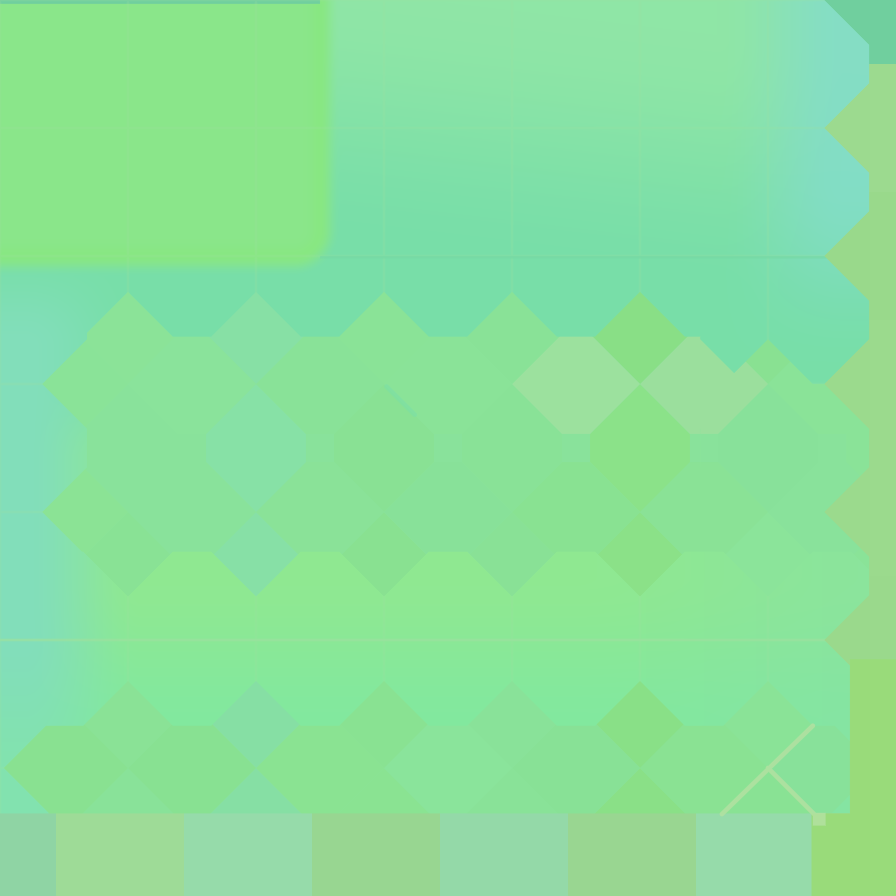
Write a Shadertoy shader that draws this pattern.

```glsl
// A soft green 7 by 7 lattice: gradient washes, thin grid lines, and bands of
// truncated diamonds, one on each lattice edge, with pointed band borders.
// Layers are painted back to front in lattice units, with y running downward.

const float CELLS = 7.0;
const float REACH = 0.35;       // length of the points on band borders
const float TRUNCATION = 0.39;  // half-width at which diamonds are cut flat
const float LINE_HALF = 0.010;
const float STROKE_HALF = 0.018;
const float GRID_ALPHA = 0.22;
const float JITTER = 0.012;     // random colour shift per tile

const vec3 LEAF  = vec3(0.54, 0.89, 0.59);
const vec3 LIME  = vec3(0.54, 0.90, 0.54);
const vec3 MINT  = vec3(0.53, 0.88, 0.65);
const vec3 MOSS  = vec3(0.54, 0.88, 0.53);
const vec3 TEAL  = vec3(0.47, 0.87, 0.66);
const vec3 AQUA  = vec3(0.51, 0.87, 0.73);
const vec3 SKY   = vec3(0.51, 0.86, 0.80);
const vec3 OLIVE = vec3(0.60, 0.85, 0.54);
const vec3 PALE  = vec3(0.61, 0.88, 0.62);
const vec3 DEEP  = vec3(0.44, 0.81, 0.62);
const vec3 CREAM = vec3(0.70, 0.88, 0.63);

float hash(vec2 p) {
    return fract(sin(dot(p, vec2(127.1, 311.7))) * 43758.5453);
}

float cover(float d, float px) {
    return 1.0 - smoothstep(-0.7 * px, 0.7 * px, d);
}

float segment(vec2 p, vec2 a, vec2 b) {
    vec2 ab = b - a;
    return length(p - a - ab * clamp(dot(p - a, ab) / dot(ab, ab), 0.0, 1.0));
}

// Box whose sides grow a triangular point at every lattice line.
float pointedBox(vec2 g, vec2 lo, vec2 hi) {
    vec2 point = max(REACH - abs(g - floor(g + 0.5)), 0.0);
    vec2 d = max(lo - g, g - hi) - point.yx;
    return max(d.x, d.y);
}

vec3 tileColor(vec2 id) {
    float upright = step(abs(fract(id.x + 0.5) - 0.5), 0.1);
    float column = pow(abs(cos((id.x - 5.0) * 1.0472)), 5.0) * upright;
    vec3 c = mix(LEAF, id.x > 3.5 ? MOSS : MINT, column);
    c = mix(c, mix(MINT, MOSS, hash(id)), 0.35 * (1.0 - column));
    float paleRow = step(abs(id.y - 3.0), 0.1) * step(abs(id.x - 5.0), 0.6);
    c = mix(c, PALE, paleRow * (1.0 - upright));
    return c + JITTER * (hash(id + 7.3) - 0.5);
}

vec3 diamondTiles(vec2 g, float px) {
    vec2 center = floor(g) + 0.5;
    vec3 c = mix(LEAF, MINT, 0.3);
    for (int i = 0; i < 4; i++) {
        float side = i < 2 ? 0.5 : -0.5;
        bool upright = i % 2 == 0;
        vec2 id = center + (upright ? vec2(side, 0.0) : vec2(0.0, side));
        vec2 q = abs(g - id);
        float d = max((q.x + q.y - 0.5) * 0.7071, (upright ? q.x : q.y) - TRUNCATION);
        c = mix(c, tileColor(id), cover(d, px));
    }
    return c;
}

vec3 wash(vec2 g) {
    vec3 top = mix(vec3(0.56, 0.90, 0.65), TEAL, smoothstep(0.0, 2.0, g.y - 0.12 * g.x + 0.4));
    vec3 low = mix(vec3(0.56, 0.91, 0.57), vec3(0.51, 0.91, 0.62), smoothstep(4.5, 5.7, g.y));
    low = mix(low, MINT, 0.5 * smoothstep(4.5, 6.8, g.x));
    vec3 c = mix(top, low, smoothstep(2.9, 3.6, g.y));
    float left = (1.0 - smoothstep(0.2, 1.1, g.x)) * smoothstep(1.9, 2.7, g.y);
    c = mix(c, AQUA, left * (1.0 - 0.4 * smoothstep(5.0, 6.0, g.y)));
    float right = smoothstep(5.6, 6.6, g.x) * (1.0 - smoothstep(1.4, 2.9, g.y));
    return mix(c, SKY, 0.8 * right);
}

void mainImage(out vec4 fragColor, in vec2 fragCoord) {
    vec2 uv = fragCoord / iResolution.xy;
    vec2 g = CELLS * vec2(uv.x, 1.0 - uv.y);
    float px = CELLS / min(iResolution.x, iResolution.y);
    vec3 c = wash(g);

    // Soft rounded panel with a brighter rim and a dark upper edge.
    vec2 corner = g - vec2(2.3, 1.8);
    float panel = length(max(corner, 0.0)) + min(max(corner.x, corner.y), 0.0) - 0.2;
    c = mix(c, LIME, 1.0 - smoothstep(-0.02, 0.16, panel));
    c = mix(c, vec3(0.53, 0.91, 0.49), 0.6 * exp(-pow(panel / 0.07, 2.0)));
    c = mix(c, DEEP, cover(max(g.y - 0.03, g.x - 2.5), px));

    // Fine lattice, with two stronger rows.
    vec2 line = abs(g - floor(g + 0.5));
    c = mix(c, PALE, GRID_ALPHA * cover(min(line.x, line.y) - LINE_HALF, px));
    c = mix(c, TEAL * 0.97, 0.6 * cover(abs(g.y - 2.01) - LINE_HALF, px) * step(2.5, g.x));
    c = mix(c, PALE, 0.6 * cover(abs(g.y - 5.0) - LINE_HALF, px));

    // Diamond bands.
    float bands = pointedBox(g, vec2(0.68, 2.63), vec2(5.47, 4.31));
    bands = min(bands, pointedBox(g, vec2(5.47, 3.0), vec2(6.79, 4.31)));
    bands = min(bands, pointedBox(g, vec2(0.38, 5.67), vec2(6.5, 6.5)));
    c = mix(c, diamondTiles(g, px), cover(bands, px));

    // Alternating warm and cool blocks along the foot.
    float block = floor(g.x + 0.56);
    vec3 foot = mix(vec3(0.58, 0.85, 0.66), vec3(0.61, 0.85, 0.58), mod(block, 2.0));
    foot += 0.04 * (hash(vec2(block, 3.0)) - 0.5);
    c = mix(c, foot, cover(6.355 - g.y, px));

    // Olive column with points, ending in a wider brighter base.
    float row = floor(g.y + 0.5);
    vec3 edge = mix(OLIVE, vec3(0.62, 0.86, 0.58), hash(vec2(row, 9.0)));
    edge = row < 0.5 ? DEEP : edge;
    c = mix(c, edge, cover(pointedBox(g, vec2(6.79, -1.0), vec2(8.0, 5.2)), px));
    float base = max(5.15 - g.y, min(6.64 - g.x, max(6.355 - g.y, 6.34 - g.x)));
    c = mix(c, vec3(0.60, 0.86, 0.48), cover(base, px));

    // Small diagonal strokes.
    float stroke = segment(g, vec2(5.64, 6.36), vec2(6.35, 5.67));
    stroke = min(stroke, segment(g, vec2(6.0), vec2(6.37))) - STROKE_HALF;
    vec2 dot4 = abs(g - 6.4) - 0.05;
    c = mix(c, CREAM, 0.85 * cover(min(stroke, max(dot4.x, dot4.y)), px));
    c = mix(c, TEAL, 0.5 * cover(segment(g, vec2(3.02), vec2(3.24)) - STROKE_HALF, px));

    fragColor = vec4(c, 1.0);
}
```
